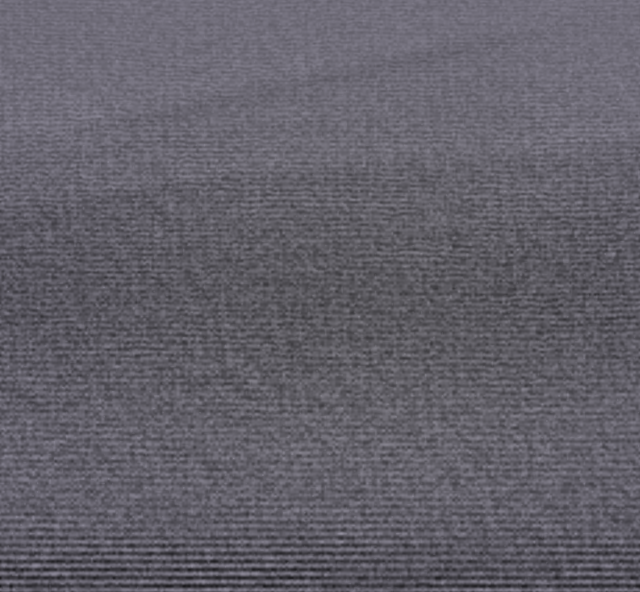
Reproduce this texture procedurally as a Shadertoy shader.

```glsl
// Draws a grey ribbed knit cloth receding from the viewer, with soft diagonal folds.

const vec3  EDGE_TINT    = vec3(1.000, 0.972, 1.088);
const vec3  CENTRE_TINT  = vec3(1.000, 0.982, 1.045);
const float RIB_PERIOD   = 0.0138;  // rib spacing at the bottom edge
const float RIB_SHRINK   = 0.46;    // loss of spacing towards the top
const float RIB_WARP     = 0.008;   // slow bending of the ribs
const float RIB_WOBBLE   = 0.0042;  // short irregular shifts of the ribs
const float STITCH_WIDTH = 0.0064;  // grain length along a rib
const float GRAIN_SIZE   = 0.0047;
const float GRAIN_GAIN   = 0.130;
const float STITCH_GAIN  = 0.095;
const float SPECK_GAIN   = 0.050;

float hash(vec2 p) {
    return fract(sin(dot(p, vec2(127.1, 311.7))) * 43758.5453);
}

float valueNoise(vec2 p) {
    vec2 cell = floor(p);
    vec2 f = fract(p);
    f = f * f * (3.0 - 2.0 * f);
    float low  = mix(hash(cell), hash(cell + vec2(1.0, 0.0)), f.x);
    float high = mix(hash(cell + vec2(0.0, 1.0)), hash(cell + vec2(1.0, 1.0)), f.x);
    return mix(low, high, f.y);
}

float fbm(vec2 p) {
    float sum = 0.0;
    float gain = 0.5;
    for (int i = 0; i < 3; i++) {
        sum += gain * valueNoise(p);
        p = p * 2.03 + 17.3;
        gain *= 0.5;
    }
    return sum / 0.875;
}

float bell(float x, float width) {
    return exp(-x * x / (width * width));
}

// Broad light: pale far end, dark middle band, pale near band, dark front edge.
float clothShade(vec2 uv) {
    float shade = mix(0.345, 0.438, smoothstep(0.48, 0.88, uv.y));
    shade += 0.047 * bell(uv.y - 0.23, 0.17);
    shade -= 0.034 * smoothstep(0.14, 0.0, uv.y);
    shade += 0.022 * (fbm(uv * vec2(3.0, 6.0)) - 0.5);
    return shade;
}

// Two creases that climb to the right.
float foldShade(vec2 uv) {
    float upper = uv.y - (0.745 + 0.235 * uv.x);
    float lower = uv.y - (0.640 + 0.125 * uv.x + 0.012 * sin(5.0 * uv.x));
    float upperReach = smoothstep(0.0, 0.35, uv.x) * smoothstep(1.0, 0.65, uv.x);
    float crease = -0.028 * upperReach * bell(upper, 0.014);
    crease += 0.010 * bell(upper - 0.035, 0.03);
    crease += 0.018 * bell(lower - 0.025, 0.025);
    crease -= 0.020 * bell(lower + 0.012, 0.022);
    return crease;
}

void mainImage(out vec4 fragColor, in vec2 fragCoord) {
    vec2 uv = fragCoord / iResolution.xy;
    vec2 p = fragCoord / iResolution.y;

    // Rib phase, with spacing that shrinks linearly with height
    float bend = RIB_WARP * (fbm(p * vec2(2.2, 3.0)) - 0.5) * 2.0;
    float wobble = RIB_WOBBLE * (valueNoise(p * vec2(60.0, 75.0)) - 0.5);
    float height = p.y + (bend + wobble) * smoothstep(0.0, 0.25, p.y);
    float spacing = RIB_PERIOD * (1.0 - RIB_SHRINK * height);
    float phase = -log(1.0 - RIB_SHRINK * height) / (RIB_SHRINK * RIB_PERIOD);
    float pixelsPerRib = spacing * iResolution.y;
    float resolved = smoothstep(1.5, 3.2, pixelsPerRib);

    // Ribs are crisp in front, patchy in the middle and blurred far away
    float ribGain = mix(0.034, 0.105, smoothstep(0.17, 0.0, uv.y));
    ribGain *= mix(1.0, 0.35, smoothstep(0.60, 0.95, uv.y));
    ribGain *= 0.5 + valueNoise(p * vec2(12.0, 26.0) + 5.0);
    float rib = sin(6.2831853 * phase) * ribGain * resolved;

    // Stitch grain along the ribs plus loose fuzz
    float focus = mix(1.0, 0.48, smoothstep(0.55, 1.0, uv.y));
    vec2 stitchCoord = vec2(p.x / STITCH_WIDTH, phase * 1.8);
    float stitch = valueNoise(stitchCoord) - 0.5;
    float fuzz = valueNoise(p / GRAIN_SIZE + 31.0) - 0.5;
    float grain = (STITCH_GAIN * stitch + GRAIN_GAIN * fuzz) * focus;

    // Sparse pale fibres
    float speck = smoothstep(0.80, 1.0, valueNoise(p / (GRAIN_SIZE * 1.5) + 83.0));
    speck *= SPECK_GAIN * focus;

    float value = clothShade(uv) + foldShade(uv) + rib + grain + speck;

    // Violet cast at the sides and front, neutral grey in the centre
    float centre = bell(length((uv - vec2(0.58, 0.48)) * vec2(0.9, 1.2)), 0.42);
    vec3 color = value * mix(EDGE_TINT, CENTRE_TINT, centre);
    fragColor = vec4(clamp(color, 0.0, 1.0), 1.0);
}
```
